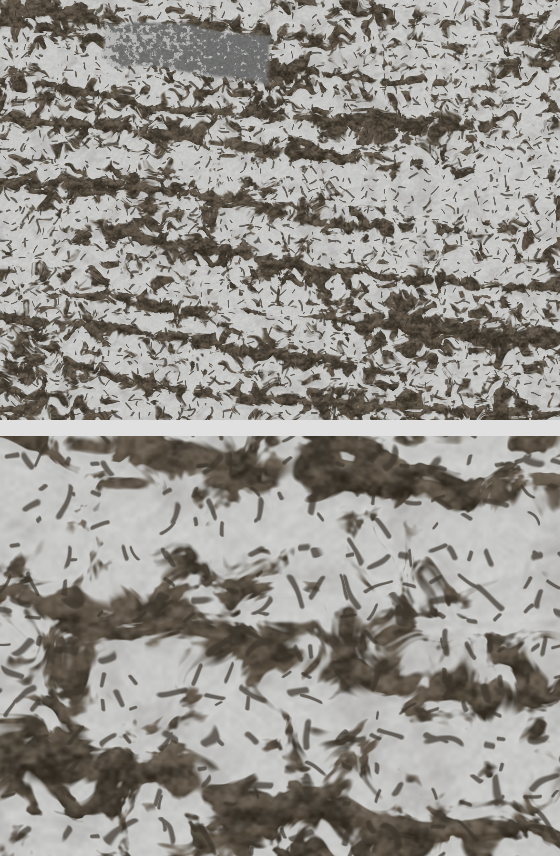
Top, the full canvas; bottom, a detail of the centre.
Give the GLSL for this texture, as a Shadertoy shader.

```glsl
// Thin snow over muddy ground, crossed by tilted wheel ruts, with one icy puddle.
// A mud height field (warped noise + ruts + tread marks) is thresholded against
// the snow; small curved twigs, a soft relief and grain are laid over it.

const vec3 SNOW = vec3(0.785, 0.787, 0.78);
const vec3 SLUSH = vec3(0.66, 0.65, 0.64);
const vec3 MUD = vec3(0.375, 0.335, 0.285);
const vec3 WET_MUD = vec3(0.235, 0.21, 0.175);
const vec3 ICE = vec3(0.43, 0.435, 0.43);
const int RUTS = 9;

float hash(vec2 p) {
    vec3 q = fract(vec3(p.xyx) * 0.1031);
    q += dot(q, q.yzx + 33.33);
    return fract((q.x + q.y) * q.z);
}

float noise(vec2 p) {
    vec2 i = floor(p), f = fract(p);
    f = f * f * (3.0 - 2.0 * f);
    return mix(mix(hash(i), hash(i + vec2(1, 0)), f.x),
               mix(hash(i + vec2(0, 1)), hash(i + 1.0), f.x), f.y);
}

mat2 rotation(float a) {
    float c = cos(a), s = sin(a);
    return mat2(c, s, -s, c);
}

float fbm(vec2 p) {
    float sum = 0.0, gain = 0.56;
    for (int i = 0; i < 3; i++) {
        sum += gain * noise(p);
        p = rotation(0.6) * p * 2.1 + 17.0;
        gain *= 0.52;
    }
    return sum / 1.02;
}

vec2 warp(vec2 p, float scale, float amount) {
    return p + amount * (vec2(noise(p * scale), noise(p * scale + 41.0)) - 0.5);
}

// Broken, wavering bands; some carry a row of slanted tread marks.
float ruts(vec2 p) {
    float depth = 0.0;
    for (int i = 0; i < RUTS; i++) {
        float id = float(i);
        float height = (id + 0.25 + 0.5 * hash(vec2(id, 3.0))) / float(RUTS);
        float slope = mix(0.05, 0.16, hash(vec2(id, 7.0)));
        float middle = mix(0.25, 1.1, hash(vec2(id, 11.0)));
        float wave = 0.05 * (noise(vec2(p.x * 2.5, id * 9.0)) - 0.5)
                   + 0.016 * (noise(vec2(p.x * 14.0, id * 5.0)) - 0.5);
        float d = p.y - height + slope * (p.x - 0.67) + wave;
        float width = mix(0.005, 0.024, noise(vec2(p.x * 5.0, id * 13.0)));
        float extent = 1.0 - smoothstep(0.35, 0.75, abs(p.x - middle));
        depth = max(depth, extent * exp(-d * d / (width * width)));

        float tread = abs(fract((p.x + d * 0.5) * 30.0) - 0.5);
        float row = 1.0 - smoothstep(0.008, 0.018, abs(d + 0.035));
        float marked = step(0.6, hash(vec2(id, 19.0)));
        depth = max(depth, 0.6 * marked * extent * row * smoothstep(0.3, 0.1, tread));
    }
    return depth;
}

// Positive where mud shows through the snow.
float mudHeight(vec2 p) {
    vec2 tilted = vec2(p.x, p.y + 0.1 * p.x);
    float patches = fbm(tilted * vec2(3.0, 9.0) + 5.0) - 0.5;
    float clods = fbm(warp(p, 32.0, 0.035) * vec2(46.0, 58.0));
    return clods + 0.6 * patches + 0.34 * ruts(p) - 0.575;
}

// One short bent stroke per grid cell, kept inside its cell.
float twigs(vec2 p, float cells, float seed) {
    vec2 g = warp(p, 45.0, 0.014) * cells + seed;
    vec2 id = floor(g);
    vec2 center = 0.35 + 0.3 * vec2(hash(id + 2.3), hash(id + 8.1));
    vec2 q = rotation(6.283 * hash(id + 4.7)) * (fract(g) - center);
    float reach = mix(0.08, 0.3, hash(id + 6.9));
    float d = length(vec2(max(abs(q.x) - reach, 0.0), q.y));
    return step(0.35, hash(id + 1.1)) * smoothstep(0.1, 0.03, d);
}

// Coverage of the frozen puddle: a tilted, ragged box.
float puddle(vec2 p) {
    vec2 q = rotation(0.11) * (warp(p, 18.0, 0.025) - vec2(0.44, 0.88));
    vec2 d = abs(q) - vec2(0.2, 0.053 + 0.04 * q.x);
    return smoothstep(0.006, -0.006, max(d.x, d.y));
}

void mainImage(out vec4 fragColor, in vec2 fragCoord) {
    vec2 p = fragCoord / iResolution.y;
    float grain = noise(p * 240.0);
    float height = mudHeight(p);
    float relief = height - mudHeight(p + vec2(-0.002, 0.005));

    // Ground layers
    vec3 snow = mix(SNOW, SLUSH, 0.45 * smoothstep(0.45, 0.8, fbm(p * 34.0 + 70.0)));
    snow += 0.10 * clamp(relief, -0.4, 0.3) + 0.035 * (grain - 0.5);
    vec3 mud = mix(WET_MUD, MUD, smoothstep(0.25, 0.7, fbm(p * vec2(60.0, 85.0) + 30.0)));
    mud += 0.16 * clamp(relief, -0.4, 0.4) + 0.09 * (grain - 0.5);
    vec3 color = mix(snow, mud, smoothstep(-0.085, 0.085, height));

    // Twigs and crumbs
    float litter = max(twigs(p, 27.0, 0.0), twigs(p, 41.0, 63.0));
    color = mix(color, WET_MUD, 0.72 * litter);

    // Ice dusted with snow, thicker toward the left
    float dust = fbm(p * 125.0) + 0.7 * (0.42 - p.x);
    vec3 ice = mix(ICE + 0.06 * (grain - 0.5), SNOW, 0.8 * smoothstep(0.48, 0.72, dust));
    color = mix(color, ice, puddle(p));

    fragColor = vec4(clamp(color, 0.0, 1.0), 1.0);
}
```
